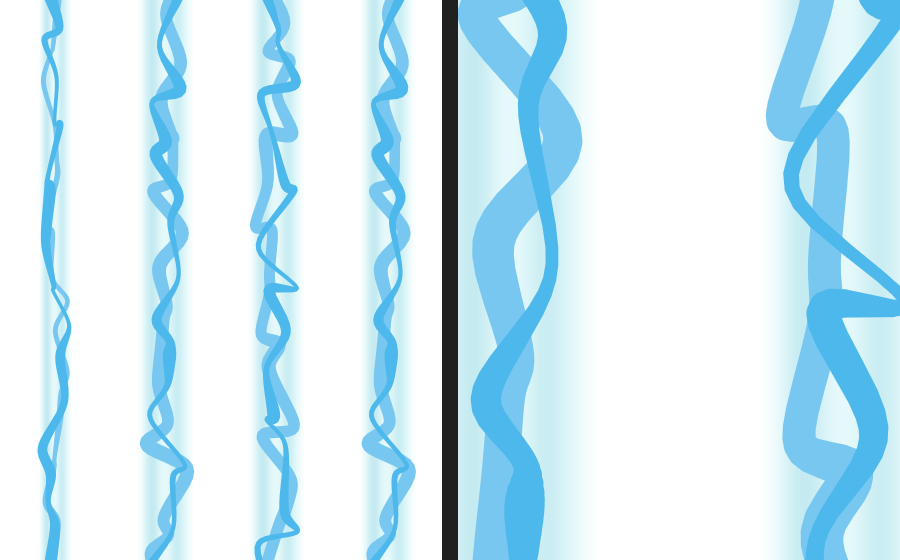
Left: the whole. Right: its middle third, enlarged.
Write a Shadertoy shader that draws this pattern.

```glsl
// Four upright braids on white: a broad pale ribbon and a dark brush line of
// changing width wander over a soft double glow. Each line is a chain of
// rational quadratic arcs through hashed knots; every second braid is alike.

const float PITCH = 0.198;          // column spacing, in canvas heights
const float COLUMNS = 4.0;
const float NARROW = 0.6;           // sideways scale of the first column
const float SWING = 0.050;          // sideways reach of the lines
const float FOLD = 0.75;            // vertical knot jitter, in knot steps
const float CORNER = 2.0;           // arc weight, higher is more angular
const int ARC_STEPS = 7;

const float PALE_STEP = 0.052;      // knot spacing of each line
const float DARK_STEP = 0.058;
const vec2 PALE_RADIUS = vec2(0.0095, 0.0135);
const vec2 DARK_RADIUS = vec2(0.0030, 0.0135);

const vec3 PAPER = vec3(1.0);
const vec3 HAZE = vec3(0.90, 0.98, 0.985);
const vec3 GLOW = vec3(0.77, 0.92, 0.945);
const vec3 PALE_BLUE = vec3(0.47, 0.78, 0.94);
const vec3 DARK_BLUE = vec3(0.30, 0.72, 0.92);

vec3 hash3(vec2 p) {
    vec3 q = fract(p.xyx * vec3(0.1031, 0.1030, 0.0973));
    q += dot(q, q.yxz + 33.33);
    return fract((q.xxy + q.yzz) * q.zyx);
}

// Knot of a line: position in xy, brush radius in z
vec3 knot(float k, float seed, float spacing, float swing, vec2 radius) {
    vec3 h = hash3(vec2(k + 40.0, seed * 17.0 + 5.0));
    float side = mod(k, 2.0) * 2.0 - 1.0;
    float x = swing * (0.65 * (2.0 * h.x - 1.0) + 0.35 * side);
    float y = spacing * (k + FOLD * (2.0 * h.y - 1.0));
    return vec3(x, y, mix(radius.x, radius.y, h.z * h.z));
}

// Rational quadratic arc from a to c, pulled towards b
vec3 arc(vec3 a, vec3 b, vec3 c, float t) {
    float s = 1.0 - t;
    vec3 w = vec3(s * s, 2.0 * CORNER * s * t, t * t);
    return (a * w.x + b * w.y + c * w.z) / (w.x + w.y + w.z);
}

// Signed distance to a segment with linearly changing radius
float brushSegment(vec2 p, vec3 a, vec3 b) {
    vec2 along = b.xy - a.xy;
    float h = clamp(dot(p - a.xy, along) / max(dot(along, along), 1e-8), 0.0, 1.0);
    return length(p - a.xy - along * h) - mix(a.z, b.z, h);
}

float brushLine(vec2 p, float seed, float spacing, float swing, vec2 radius) {
    float nearest = 1.0;
    float base = floor(p.y / spacing);
    for (int i = -3; i <= 4; i++) {
        float k = base + float(i);
        vec3 before = knot(k - 1.0, seed, spacing, swing, radius);
        vec3 here = knot(k, seed, spacing, swing, radius);
        vec3 after = knot(k + 1.0, seed, spacing, swing, radius);
        vec3 start = 0.5 * (before + here);
        vec3 end = 0.5 * (here + after);
        vec3 last = start;
        for (int j = 1; j <= ARC_STEPS; j++) {
            vec3 next = arc(start, here, end, float(j) / float(ARC_STEPS));
            nearest = min(nearest, brushSegment(p, last, next));
            last = next;
        }
    }
    return nearest;
}

float bell(float x, float width) {
    return exp(-x * x / (width * width));
}

float coverage(float d) {
    return clamp(0.5 - d * iResolution.y, 0.0, 1.0);
}

void mainImage(out vec4 fragColor, in vec2 fragCoord) {
    vec2 p = fragCoord / iResolution.y;
    float column = clamp(floor(p.x / PITCH), 0.0, COLUMNS - 1.0);
    p.x -= (column + 0.5) * PITCH;

    // Odd columns share one braid, even ones each have their own
    float braid = mod(column, 2.0) > 0.5 ? 1.0 : column;
    float scale = column < 0.5 ? NARROW : 1.0;

    // Soft double glow
    float x = p.x / scale;
    float haze = 1.0 - smoothstep(0.030, 0.054, abs(x));
    float glow = bell(x + 0.025, 0.013) + 0.85 * bell(x - 0.019, 0.013);
    vec3 color = mix(PAPER, HAZE, haze * 0.85);
    color = mix(color, GLOW, min(glow, 1.0));

    // Ribbon below, brush line above
    float swing = SWING * scale;
    vec2 paleRadius = PALE_RADIUS * vec2(scale * scale, scale);
    float pale = brushLine(p, braid * 2.0 + 1.0, PALE_STEP, swing, paleRadius);
    float dark = brushLine(p, braid * 2.0 + 8.0, DARK_STEP, swing, DARK_RADIUS);
    color = mix(color, PALE_BLUE, coverage(pale));
    color = mix(color, DARK_BLUE, coverage(dark));

    fragColor = vec4(color, 1.0);
}
```
